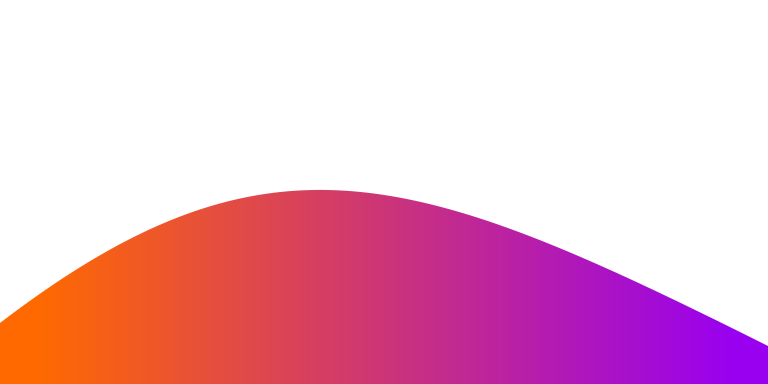
Write a Shadertoy shader that draws this background.

```glsl
// A single smooth hill on white, filled with a horizontal orange to purple ramp.
// The crest is a cubic Bezier curve: Newton steps find its parameter at each x,
// and the height above the pixel, divided by slope, gives a smooth edge.

const vec3 SKY_COLOR   = vec3(1.0);
const vec3 LEFT_COLOR  = vec3(1.0, 0.412, 0.0);
const vec3 RIGHT_COLOR = vec3(0.6, 0.0, 0.937);

// Horizontal span of the ramp, as fractions of the width
const float RAMP_START = 0.05;
const float RAMP_END   = 0.95;

// Crest control points, as fractions of the canvas
const vec2 CREST_START  = vec2(0.0, 0.1589);
const vec2 CREST_RISE   = vec2(0.3516, 0.6969);
const vec2 CREST_FALL   = vec2(0.5443, 0.5547);
const vec2 CREST_END    = vec2(1.0, 0.099);
const int  NEWTON_STEPS = 5;

vec2 crestPoint(float t) {
    float s = 1.0 - t;
    return s * s * s * CREST_START + 3.0 * s * s * t * CREST_RISE
         + 3.0 * s * t * t * CREST_FALL + t * t * t * CREST_END;
}

vec2 crestTangent(float t) {
    float s = 1.0 - t;
    return 3.0 * (s * s * (CREST_RISE - CREST_START)
         + 2.0 * s * t * (CREST_FALL - CREST_RISE)
         + t * t * (CREST_END - CREST_FALL));
}

// Curve parameter at which the crest reaches the given x
float crestParameter(float x) {
    float t = x;
    for (int i = 0; i < NEWTON_STEPS; i++) {
        t = clamp(t - (crestPoint(t).x - x) / crestTangent(t).x, 0.0, 1.0);
    }
    return t;
}

void mainImage(out vec4 fragColor, in vec2 fragCoord) {
    vec2 uv = fragCoord / iResolution.xy;

    // Signed distance to the crest, in pixels for edge smoothing
    float t = crestParameter(uv.x);
    vec2 tangent = crestTangent(t) * iResolution.xy;
    float rise = (crestPoint(t).y - uv.y) * iResolution.y;
    float inside = rise * tangent.x / length(tangent);
    float coverage = clamp(inside + 0.5, 0.0, 1.0);

    // Horizontal colour ramp
    float ramp = clamp((uv.x - RAMP_START) / (RAMP_END - RAMP_START), 0.0, 1.0);
    vec3 hillColor = mix(LEFT_COLOR, RIGHT_COLOR, ramp);

    fragColor = vec4(mix(SKY_COLOR, hillColor, coverage), 1.0);
}
```
